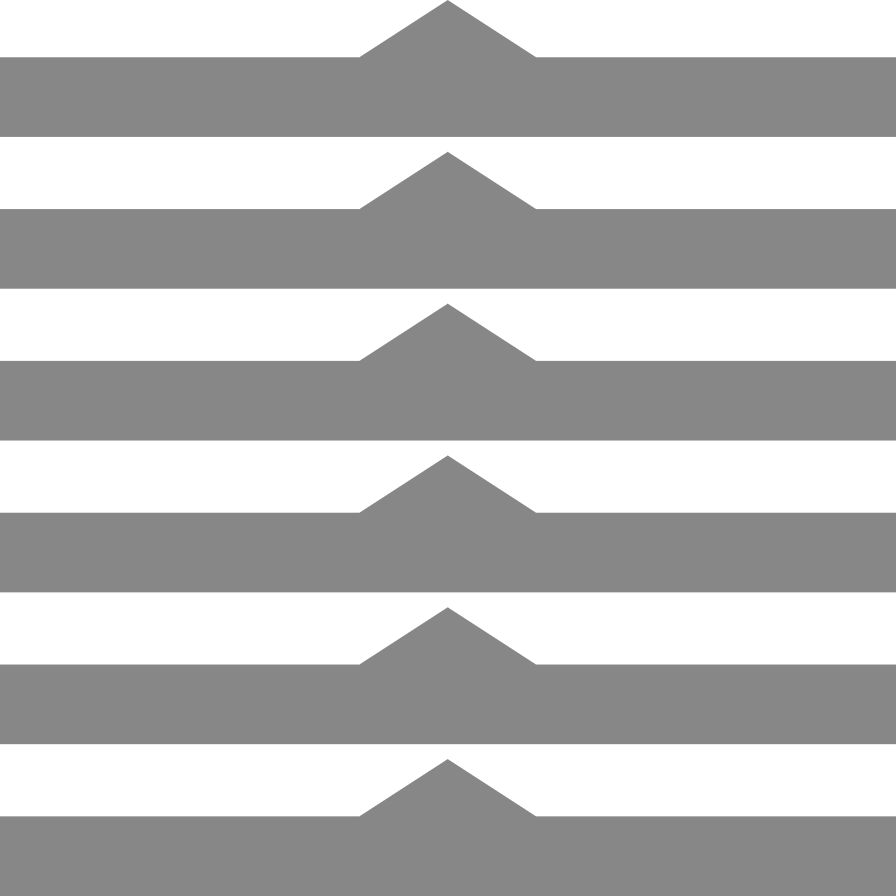
Reproduce this pattern procedurally as a WebGL 2 fragment shader.

```glsl
#version 300 es
precision highp float;
// Six flat grey bands stacked on white, each with a low gable at its centre.
// One band profile is repeated up the canvas with mod; its signed distance
// gives smooth edges at any size.

#define BAND_PITCH 0.16944
#define BAND_HEIGHT 0.0889
#define GABLE_RISE 0.0639
#define GABLE_HALF_WIDTH 0.0986
#define GABLE_CENTRE 0.4997
#define BAND_COLOUR vec3(0.53)
#define GAP_COLOUR vec3(1.0)

uniform vec2 u_resolution;
out vec4 fragColour;

// Signed distance to one band with its base at y = 0, positive inside.
float bandDistance(vec2 p) {
    float slope = GABLE_RISE / GABLE_HALF_WIDTH;
    float roofLine = BAND_HEIGHT + GABLE_RISE - slope * abs(p.x);
    float belowRoof = (roofLine - p.y) / length(vec2(1.0, slope));
    float belowTop = max(BAND_HEIGHT - p.y, belowRoof);
    return min(p.y, belowTop);
}

void main() {
    vec2 uv = gl_FragCoord.xy / u_resolution;

    // Wrap in the middle of the gap between a gable tip and the next base.
    float halfGap = 0.5 * (BAND_PITCH - BAND_HEIGHT - GABLE_RISE);
    float localY = mod(uv.y + halfGap, BAND_PITCH) - halfGap;
    float d = bandDistance(vec2(uv.x - GABLE_CENTRE, localY));

    // Coverage across one pixel.
    float coverage = clamp(0.5 + d * u_resolution.y, 0.0, 1.0);
    fragColour = vec4(mix(GAP_COLOUR, BAND_COLOUR, coverage), 1.0);
}
```
